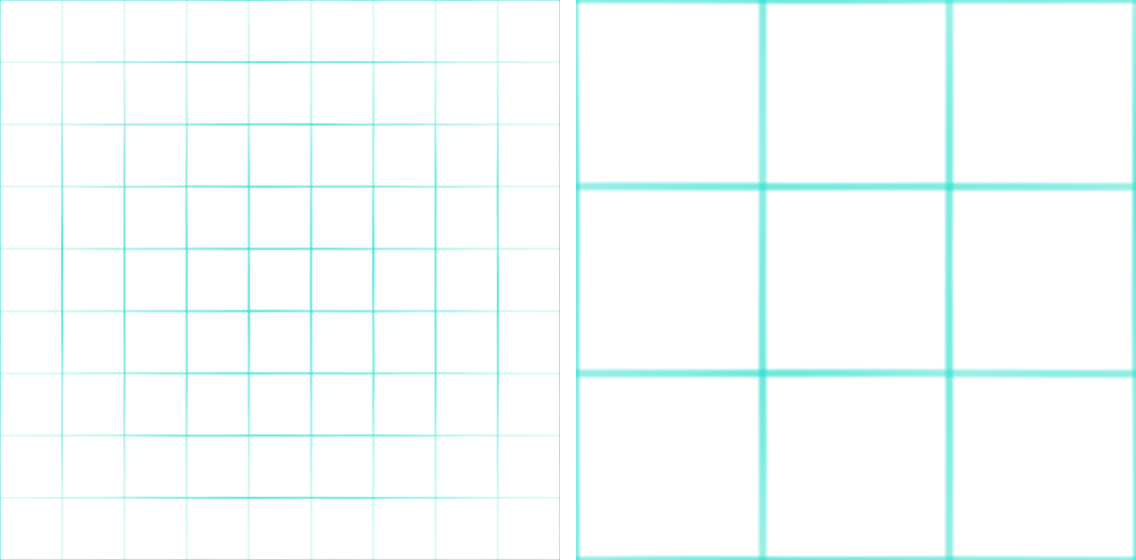
Left, the full canvas; right, a detail of the centre.
Write a WebGL 1 fragment shader that draws this pattern.

```glsl
precision highp float;

uniform vec2 u_resolution;

// Random slope in -1..1 for a lattice point
float slope(float cell, float seed) {
  return fract(sin(cell * 12.99 + seed * 78.23) * 4375.85) * 2.0 - 1.0;
}

// One-dimensional gradient noise, about -0.5..0.5
float gradientNoise(float x, float seed) {
  float cell = floor(x);
  float t = x - cell;
  float blend = t * t * t * (t * (t * 6.0 - 15.0) + 10.0);
  return mix(slope(cell, seed) * t, slope(cell + 1.0, seed) * (t - 1.0), blend);
}

// Ink density of nine evenly spaced cells' ruled lines in one direction
float ruledLines(float across, float along, float family, float pixel) {
  float index = floor(across * 9.0 + 0.5);
  float seed = index + family * 17.0;
  float outward = abs(index - 4.5) / 4.5;
  float border = step(0.99, outward);

  // Slight drift and swelling of each stroke
  float drift = 0.0008 * gradientNoise(along * 7.0, seed + 5.0) * (1.0 - border);
  float distanceToLine = abs(across - index / 9.0 - drift);
  float reach = mix(0.0039, 0.0029, outward) + 0.0008 * gradientNoise(along * 9.0, seed + 9.0);
  float stroke = 1.0 - smoothstep(0.0006, max(reach, 0.0006 + pixel), distanceToLine);

  // Inner lines fade towards both ends, the frame stays more even
  float middle = 0.5 - 0.5 * cos(6.2832 * along);
  float inner = mix(0.14, mix(0.6, 0.7, outward), middle);
  float density = mix(inner, 0.45 + 0.08 * middle, border);
  density *= 1.0 + 0.45 * gradientNoise(along * 8.0, seed);
  return stroke * density;
}

void main() {
  vec2 uv = gl_FragCoord.xy / u_resolution;
  vec2 pixel = 1.0 / u_resolution;

  float vertical = ruledLines(uv.x, uv.y, 1.0, pixel.x);
  float horizontal = ruledLines(uv.y, uv.x, 2.0, pixel.y);

  // Overlapping strokes darken where they cross
  float ink = 1.0 - (1.0 - vertical) * (1.0 - horizontal);
  gl_FragColor = vec4(mix(vec3(1.0), vec3(0.15, 0.87, 0.8), ink), 1.0);
}
```
